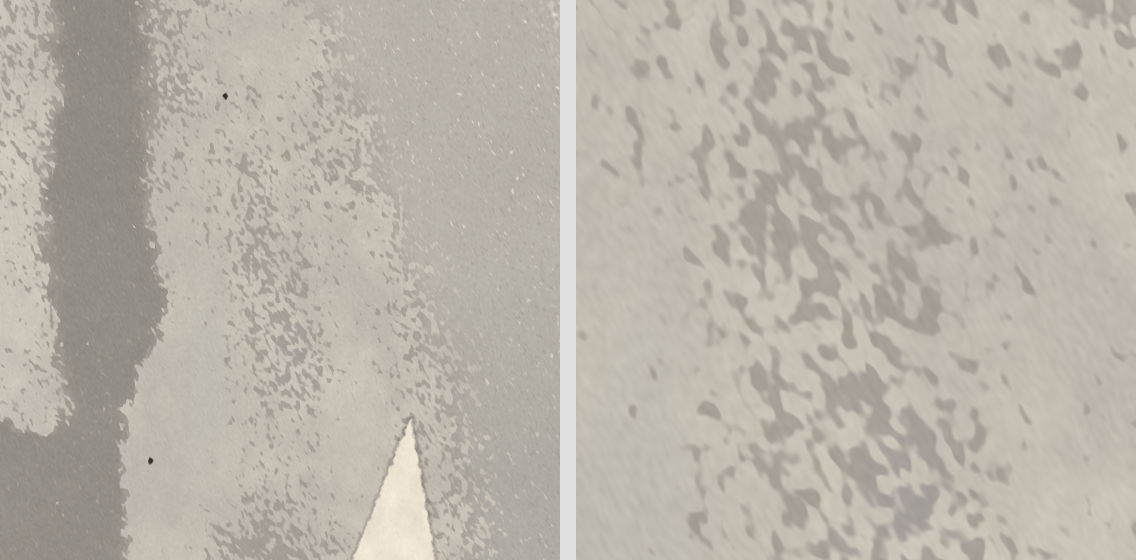
Left: the whole. Right: its middle third, enlarged.
A Shadertoy shader for this texture:

```glsl
vec2 hashGradient(vec2 p) {
    p = vec2(dot(p, vec2(127.1, 311.7)), dot(p, vec2(269.5, 183.3)));
    return 2.0 * fract(sin(p) * 43758.545) - 1.0;
}

float gradientNoise(vec2 p) {
    vec2 i = floor(p), f = fract(p);
    vec2 u = f * f * f * (f * (f * 6.0 - 15.0) + 10.0);
    vec2 e = vec2(0.0, 1.0);
    float low = mix(dot(hashGradient(i), f), dot(hashGradient(i + e.yx), f - e.yx), u.x);
    float high = mix(dot(hashGradient(i + e.xy), f - e.xy), dot(hashGradient(i + 1.0), f - 1.0), u.x);
    return mix(low, high, u.y);
}

float fbm(vec2 p) {
    float sum = 0.0, amplitude = 0.6;
    for (int i = 0; i < 4; i++) {
        sum += amplitude * gradientNoise(p);
        p = mat2(1.6, 1.2, -1.2, 1.6) * p + 7.3;
        amplitude *= 0.5;
    }
    return sum;
}

float blob(vec2 p, vec2 center, vec2 radius) {
    vec2 q = (p - center) / radius;
    return exp(-dot(q, q));
}

// Dark worn strip: positive inside
float wornStrip(vec2 p) {
    float left = 0.108 - 0.02 * blob(p.yy, vec2(0.6), vec2(0.14)) + 0.03 * blob(p.yy, vec2(0.28), vec2(0.07));
    left -= 0.35 * smoothstep(0.29, 0.17, p.y + 0.5 * p.x);
    float right = 0.25 + 0.04 * blob(p.yy, vec2(0.46), vec2(0.14)) - 0.035 * smoothstep(0.4, 0.25, p.y);
    return min(p.x - left, right - p.x);
}

// How firmly the pale paint still covers the ground
float paintCover(vec2 p, float strip, float bare) {
    float cover = 0.2 + 0.5 * fbm(p * vec2(10.0, 8.0));
    cover += 0.75 * blob(p, vec2(0.29, 0.24), vec2(0.11, 0.3));
    cover += 0.4 * blob(p, vec2(0.48, 0.94), vec2(0.07, 0.16));
    cover += 0.35 * blob(p, vec2(0.63, 0.48), vec2(0.05, 0.12));
    cover += 0.35 * blob(p, vec2(0.62, 0.2), vec2(0.08, 0.13));
    cover += 0.3 * blob(p, vec2(0.02, 0.4), vec2(0.07, 0.12));
    cover -= 0.25 * blob(p, vec2(0.49, 0.42), vec2(0.09, 0.17));
    cover -= 0.25 * blob(p, vec2(0.29, 0.92), vec2(0.07, 0.15));
    cover -= 0.45 * blob(p, vec2(0.47, 0.02), vec2(0.11, 0.07));
    cover = mix(cover, -0.6, bare);
    return mix(cover, -0.62, smoothstep(-0.04, 0.025, strip));
}

void mainImage(out vec4 fragColor, in vec2 fragCoord) {
    vec2 uv = fragCoord / iResolution.xy;

    // Grain axes lean from upper left to lower right
    vec2 warped = uv + 0.008 * vec2(fbm(uv * 17.0), fbm(uv * 17.0 + 31.0));
    vec2 grain = vec2(dot(warped, vec2(0.87, 0.5)), dot(warped, vec2(-0.5, 0.87)));
    float chips = 0.9 * gradientNoise(grain * vec2(90.0, 52.0))
                + 0.6 * gradientNoise(grain * vec2(165.0, 95.0) + 9.0)
                + 0.4 * gradientNoise(grain * vec2(40.0, 27.0) + 40.0);
    float fine = gradientNoise(grain * vec2(270.0, 110.0));

    // Regions with ragged borders
    float ragged = fbm(uv * vec2(24.0, 16.0));
    float strip = wornStrip(uv + vec2(0.0, 0.05 * fbm(uv * 14.0 + 3.0))) + 0.045 * ragged * smoothstep(0.2, 0.4, uv.y + 0.4 - uv.x);
    float bareEdge = 0.89 - 0.31 * pow(uv.y, 1.6) + 0.1 * fbm(uv * 10.0 + 5.0);
    float bare = smoothstep(-0.12, 0.1, uv.x - bareEdge);
    float inStrip = smoothstep(-0.03, 0.012, strip + 0.02 * chips);

    // Ground under the paint
    float cloud = fbm(uv * 5.0 + 13.0);
    vec3 taupe = vec3(0.65, 0.622, 0.588);
    vec3 gray = mix(vec3(0.68, 0.667, 0.638), vec3(0.72, 0.7, 0.66), smoothstep(0.1, 0.6, uv.y));
    vec3 slate = mix(vec3(0.58, 0.56, 0.53), vec3(0.565, 0.547, 0.517), uv.y);
    vec3 ground = mix(mix(taupe, gray, smoothstep(0.0, 0.6, bare)), slate, inStrip);
    ground += 0.03 * cloud;
    ground += vec3(-0.012, -0.004, 0.014) * blob(uv, vec2(0.53, 0.37), vec2(0.03, 0.05));

    // Pale paint and its chipped edge
    vec3 paint = mix(vec3(0.745, 0.72, 0.68), vec3(0.795, 0.767, 0.72), smoothstep(-0.25, 0.3, cloud + 0.5 * ragged));
    paint = mix(paint, vec3(0.75, 0.735, 0.69), 0.8 * blob(uv, vec2(0.37, 0.33), vec2(0.06, 0.25)));
    paint += 0.025 * smoothstep(0.12, 0.02, uv.x);
    float height = paintCover(uv, strip, bare) + chips;
    vec3 color = mix(ground, paint, smoothstep(-0.14, 0.16, height));

    // Thin bright flecks, mostly on bare ground
    float fleck = gradientNoise(grain * vec2(140.0, 65.0) + 70.0) + 0.35 * fine;
    float fleckShare = bare * (0.6 + 0.4 * uv.y) + 0.35 * inStrip;
    color += vec3(0.14, 0.135, 0.12) * fleckShare * smoothstep(0.27, 0.58, fleck);
    color -= 0.035 * bare * smoothstep(0.2, 0.5, -fleck);
    color += 0.1 * blob(uv, vec2(1.01, 0.99), vec2(0.05, 0.08)) * smoothstep(-0.1, 0.3, chips);
    color += 0.04 * fine;
    color += 0.022 * gradientNoise(grain * vec2(75.0, 28.0) + 90.0);

    // Bright shard with a shaded rim
    float drop = 0.25 - uv.y;
    float shard = min(uv.x - 0.73 + 0.4 * drop, 0.735 + 0.17 * drop - uv.x);
    shard = min(shard, drop) + 0.011 * fbm(uv * 60.0);
    color *= 1.0 - 0.14 * smoothstep(0.007, 0.0, abs(shard + 0.002));
    vec3 cream = vec3(0.93, 0.89, 0.82) + 0.1 * fbm(uv * vec2(25.0, 18.0)) + 0.03 * fine;
    color = mix(color, cream, smoothstep(-0.002, 0.004, shard));

    // Small dark pits
    vec2 pitWarp = uv + 0.006 * vec2(gradientNoise(uv * 120.0), 0.0);
    float pits = blob(pitWarp, vec2(0.403, 0.828), vec2(0.004, 0.007))
               + blob(pitWarp, vec2(0.268, 0.177), vec2(0.005, 0.007));
    color = mix(color, vec3(0.2, 0.18, 0.16), smoothstep(0.2, 0.8, pits));

    fragColor = vec4(clamp(color, 0.0, 1.0), 1.0);
}
```
